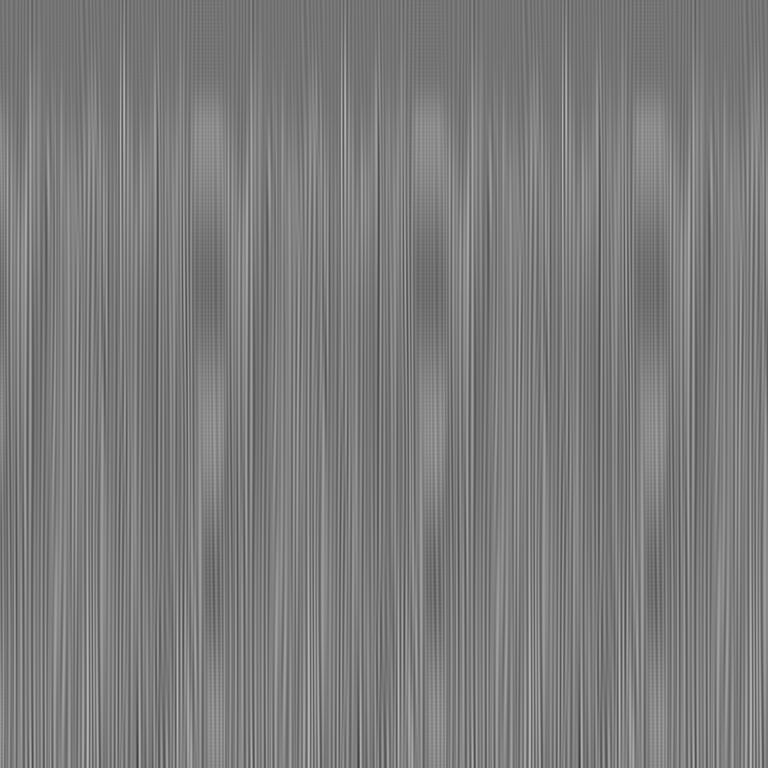
Write a three.js fragment shader that draws this texture.

```glsl
varying vec2 vUv;

const float TAU = 6.2831853;
const float TILE_WIDTH = 0.2878;
const float FINE_LINES = 59.0;
const float WIDE_LINES = 38.0;
const float RUNGS = 205.0;
const float BASE_GRAY = 0.492;
const float TOP_GRAY = 0.455;

float hash(vec2 p) {
  vec3 q = fract(vec3(p.xyx) * 0.1031);
  q += dot(q, q.yzx + 33.33);
  return fract((q.x + q.y) * q.z);
}

// Smooth noise along one column, shifted by its own random offset
float columnNoise(float column, float y, float seed) {
  float shifted = y + 7.0 * hash(vec2(column, seed));
  float cell = floor(shifted);
  float t = smoothstep(0.0, 1.0, shifted - cell);
  float id = column + seed * 57.0;
  return mix(hash(vec2(id, cell)), hash(vec2(id, cell + 1.0)), t);
}

// Noise that repeats across every tile; u counts tiles
float streakNoise(float u, float y, float columns, float rows, float seed) {
  float x = u * columns;
  float cell = floor(x);
  float left = columnNoise(mod(cell, columns), y * rows, seed);
  float right = columnNoise(mod(cell + 1.0, columns), y * rows, seed);
  return mix(left, right, smoothstep(0.0, 1.0, x - cell));
}

// Calm strip that narrows toward the bottom
float calmStrip(float u, float y) {
  float center = mix(0.975, 0.935, smoothstep(0.0, 1.0, y));
  float halfWidth = mix(0.045, 0.075, smoothstep(0.2, 0.75, y));
  halfWidth += 0.03 * (streakNoise(u, y, 30.0, 4.0, 8.0) - 0.5);
  float distanceToCenter = abs(fract(u - center + 0.5) - 0.5);
  return 1.0 - smoothstep(halfWidth * 0.6, halfWidth * 1.2, distanceToCenter);
}

// Lines bent sideways by noise, so their spacing varies
float bentLines(float u, float y, float count, float bend, float seed) {
  float broad = streakNoise(u, y, 9.0, 1.8, seed) - 0.5;
  float fine = streakNoise(u, y, 25.0, 2.6, seed + 1.0) - 0.5;
  return sin(TAU * (u * count + bend * (1.5 * broad + fine)));
}

// Pointed upper ends of the streaks
float streakReach(float u, float y) {
  float tip = 0.75 + 0.16 * streakNoise(u, 0.0, 23.0, 1.0, 3.0);
  tip += 0.14 * streakNoise(u, 0.0, 61.0, 1.0, 9.0);
  return 1.0 - smoothstep(tip - 0.14, tip + 0.05, y);
}

// Contrast of one set of lines, with a few much stronger ones
float lineContrast(float u, float y, float columns, float seed) {
  float varied = streakNoise(u, y, columns, 3.0, seed);
  float strong = streakNoise(u, y, 1.4 * columns - mod(1.4 * columns, 1.0), 2.0, seed + 1.0);
  return 0.03 + 0.055 * varied + 0.15 * pow(strong, 5.0);
}

float streakTone(float u, float y, float reach) {
  float broad = streakNoise(u, y, 15.0, 3.2, 6.0) - 0.5;
  float fine = streakNoise(u, y, 41.0, 4.0, 7.0) - 0.5;
  float glow = 0.035 * smoothstep(0.55, 0.85, y);
  return mix(TOP_GRAY, BASE_GRAY + 0.075 * broad + 0.065 * fine + glow, reach);
}

float stripTone(float y) {
  float swell = 0.06 * cos(TAU * (y - 0.05) / 0.385);
  return mix(BASE_GRAY + swell, TOP_GRAY, smoothstep(0.83, 0.92, y));
}

void main() {
  float u = vUv.x / TILE_WIDTH;
  float y = vUv.y;
  float calm = calmStrip(u, y);
  float reach = streakReach(u, y);

  // Fine lines everywhere, wider ones growing toward the bottom
  float fine = bentLines(u, y, FINE_LINES, 0.8, 11.0) * lineContrast(u, y, 25.0, 4.0);
  float wide = bentLines(u, y, WIDE_LINES, 1.0, 14.0) * lineContrast(u, y, 20.0, 17.0);
  float wideShare = mix(0.85, 0.45, y) * (1.0 - calm) * reach;
  float ink = fine * mix(0.5, 1.0, reach) * mix(1.0, 0.6, calm) + wide * wideShare;

  // Faint rungs across the calm strip and the top edge
  float rungMask = max(calm, 0.25 * (1.0 - reach));
  float rungs = 0.01 * rungMask * sin(TAU * RUNGS * y);

  float tone = mix(streakTone(u, y, reach), stripTone(y), calm);
  gl_FragColor = vec4(vec3(clamp(tone + ink + rungs, 0.0, 1.0)), 1.0);
}
```
